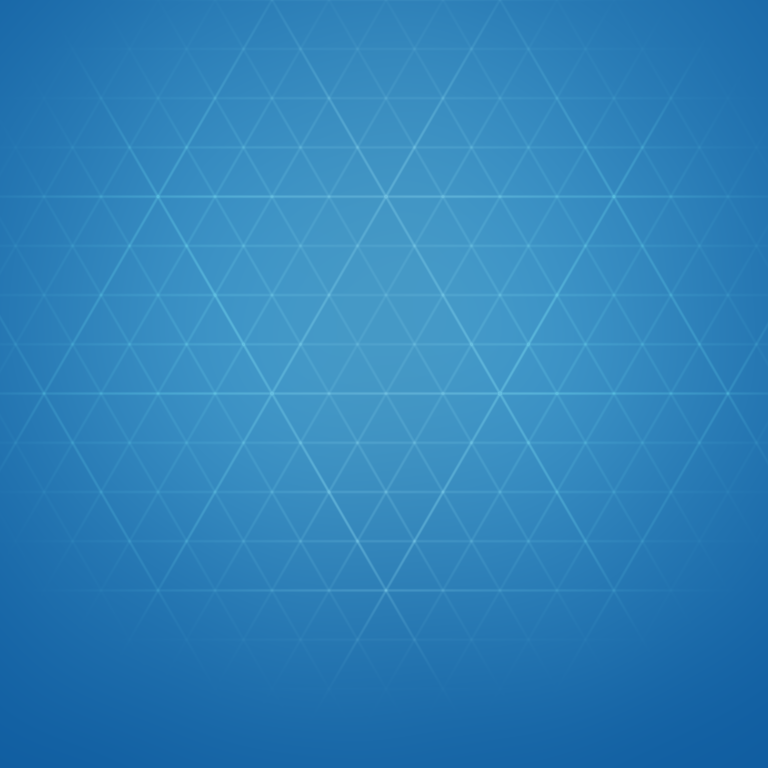
A Shadertoy shader for this background:

```glsl
#define GLOW_CENTER vec2(0.5, 0.58)
#define LATTICE_ORIGIN vec2(0.3542, 0.4876)
#define CELL_SIDE 0.0742
#define ROW_HEIGHT 0.0641
#define MAJOR_EVERY 4.0
#define LINE_WIDTH 0.0017
#define MINOR_STRENGTH 0.25
#define MAJOR_STRENGTH 0.30
#define DEEP_BLUE vec3(0.045, 0.345, 0.615)
#define BRIGHT_BLUE vec3(0.265, 0.61, 0.80)
#define LINE_CYAN vec3(0.34, 0.77, 0.89)
#define LINE_PALE vec3(0.46, 0.77, 0.89)

vec2 hashGradient(vec2 cell) {
    vec2 h = vec2(dot(cell, vec2(127.1, 311.7)), dot(cell, vec2(269.5, 183.3)));
    return fract(sin(h) * 43758.5) * 2.0 - 1.0;
}

float gradientNoise(vec2 p) {
    vec2 cell = floor(p);
    vec2 f = fract(p);
    vec2 blend = f * f * f * (f * (f * 6.0 - 15.0) + 10.0);
    float bottom = mix(dot(hashGradient(cell), f),
                       dot(hashGradient(cell + vec2(1, 0)), f - vec2(1, 0)), blend.x);
    float top = mix(dot(hashGradient(cell + vec2(0, 1)), f - vec2(0, 1)),
                    dot(hashGradient(cell + vec2(1, 1)), f - vec2(1, 1)), blend.x);
    return mix(bottom, top, blend.y);
}

// Soft line at every multiple of the period, measured in lattice rows
float repeatedLine(float coord, float period, float width) {
    float rows = abs(coord - period * round(coord / period));
    return 1.0 - smoothstep(0.0, width, rows * ROW_HEIGHT);
}

void mainImage(out vec4 fragColor, in vec2 fragCoord) {
    vec2 uv = fragCoord / iResolution.xy;
    float pixel = 1.0 / min(iResolution.x, iResolution.y);
    vec2 offset = uv - GLOW_CENTER;

    // Wide background glow, falling faster towards the bottom
    float fallY = offset.y < 0.0 ? 4.4 : 3.0;
    float glow = exp(-pow(dot(offset * offset, vec2(3.2, fallY)), 1.1));
    float mottle = gradientNoise(uv * 4.0 + 7.3);
    vec3 color = mix(DEEP_BLUE, BRIGHT_BLUE, glow + 0.04 * mottle);

    // Faint muted column through the middle
    float column = exp(-dot(offset * offset, vec2(45.0, 7.0)));
    color += column * vec3(0.005, -0.012, -0.025);

    // Three families of lines form the triangles
    vec2 lattice = (uv - LATTICE_ORIGIN) / vec2(CELL_SIDE, ROW_HEIGHT);
    vec3 axes = vec3(lattice.y, lattice.x + 0.5 * lattice.y, lattice.x - 0.5 * lattice.y);
    float width = LINE_WIDTH + pixel;
    float lines = 0.0;
    for (int i = 0; i < 3; i++) {
        lines += MINOR_STRENGTH * repeatedLine(axes[i], 1.0, width);
        lines += MAJOR_STRENGTH * repeatedLine(axes[i], MAJOR_EVERY, width);
    }

    // Lines fade out over an ellipse, with uneven strength
    float radius = length(offset / vec2(0.62, 0.51));
    float fade = 1.0 - smoothstep(0.3, 1.05, radius);
    float variation = 1.0 + 0.5 * gradientNoise(uv * 5.0 + 2.1);
    vec3 lineColor = mix(LINE_CYAN, LINE_PALE, exp(-18.0 * offset.x * offset.x));
    color = mix(color, lineColor, min(lines * fade * variation, 0.85));

    fragColor = vec4(color, 1.0);
}
```
